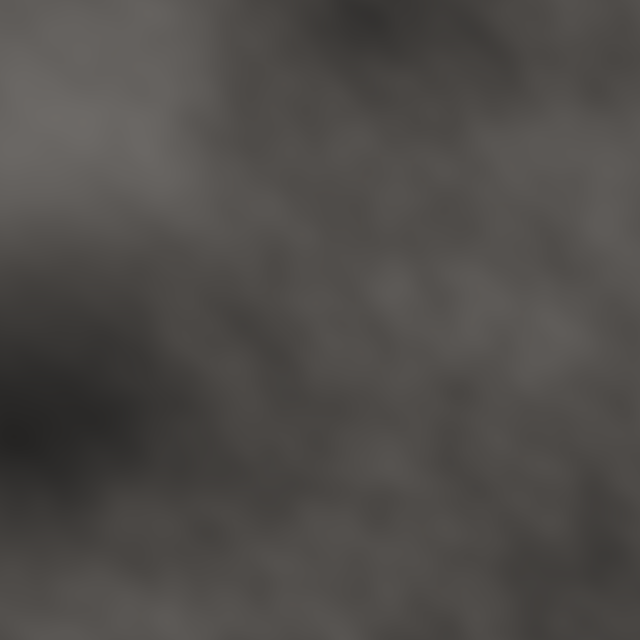
This texture is drawn by a Shadertoy shader. Its source:

```glsl
vec2 gradientAt(vec2 cell) {
    vec3 h = fract(cell.xyx * vec3(0.1031, 0.1030, 0.0973));
    h += dot(h, h.yzx + 33.33);
    float angle = 6.2832 * fract((h.x + h.y) * h.z);
    return vec2(cos(angle), sin(angle));
}

float gradientNoise(vec2 p) {
    vec2 i = floor(p), f = fract(p);
    vec2 u = f * f * f * (f * (f * 6.0 - 15.0) + 10.0);
    vec2 e = vec2(1.0, 0.0);
    float bottom = mix(dot(gradientAt(i), f),
                       dot(gradientAt(i + e), f - e), u.x);
    float top = mix(dot(gradientAt(i + e.yx), f - e.yx),
                    dot(gradientAt(i + 1.0), f - 1.0), u.x);
    return mix(bottom, top, u.y);
}

// Soft elliptical patch of light or shade
float patchGlow(vec2 p, vec2 center, vec2 radius) {
    vec2 q = (p - center) / radius;
    return exp(-dot(q, q));
}

void mainImage(out vec4 fragColor, in vec2 fragCoord) {
    vec2 uv = fragCoord / iResolution.xy;

    // Gently bend the broad patches
    vec2 warp = vec2(gradientNoise(uv * 4.0 + 3.7),
                     gradientNoise(uv * 4.0 + 19.2));
    vec2 p = uv + 0.05 * warp;

    // Broad light and shade
    float tone = 0.298;
    tone += 0.110 * patchGlow(p, vec2(0.08, 0.83), vec2(0.29, 0.24));
    tone -= 0.150 * patchGlow(p, vec2(0.03, 0.36), vec2(0.29, 0.18));
    tone -= 0.090 * patchGlow(p, vec2(0.58, 1.00), vec2(0.21, 0.18));
    tone += 0.045 * patchGlow(p, vec2(0.95, 0.63), vec2(0.36, 0.28));
    tone -= 0.050 * patchGlow(p, vec2(0.96, 0.08), vec2(0.22, 0.18));
    tone += 0.040 * patchGlow(p, vec2(0.22, 0.00), vec2(0.16, 0.06));

    // Blurred mottling, stretched along the falling diagonal
    vec2 along = vec2(uv.x - uv.y, uv.x + uv.y) * 0.7071;
    float mottle = 0.045 * gradientNoise(along * vec2(4.5, 6.0) + 8.3)
                 + 0.040 * gradientNoise(along * vec2(9.0, 12.0) + 27.1)
                 + 0.015 * gradientNoise(along * vec2(17.0, 21.0) + 51.6);
    float calm = 1.0 - 0.6 * patchGlow(uv, vec2(0.0, 0.6), vec2(0.3, 0.5));
    tone += mottle * calm;

    // Warm grey, nearly neutral in the darkest shade
    float warmth = smoothstep(0.14, 0.30, tone);
    vec3 warmGrey = tone + mix(0.004, 0.012, warmth) * vec3(1.0, 0.0, -1.0);
    fragColor = vec4(warmGrey, 1.0);
}
```
